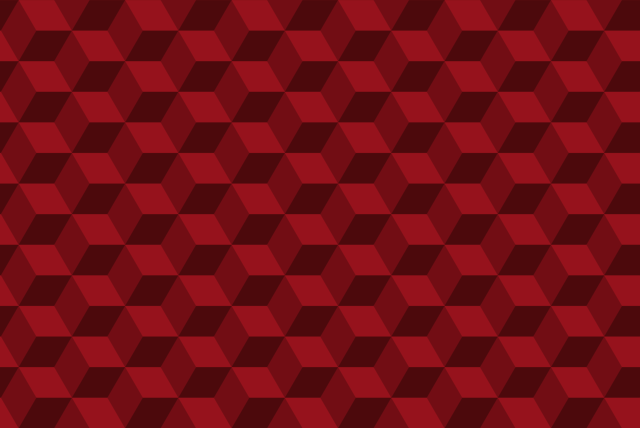
Reproduce this pattern procedurally as a Shadertoy shader.

```glsl
// Tumbling-block tiling of red cubes, each showing a light, a middle and a dark rhombus.

// Returns (distance outside the middle rhombi, signed distance into the light faces).
// Units are a quarter of a rhombus' long side span: one repeat is 6 wide, one band 1 high.
vec2 cubeFaces(vec2 p) {
    float band = floor(p.y);
    float t = p.y - band;

    // Every second band is shifted by half a repeat
    float x = mod(p.x - 3.0 * mod(band, 2.0), 6.0) - 3.0;
    float a = abs(x);

    // Upright rhombi centred on the band borders
    float upright = 0.866 * min(a + t - 1.0, 3.0 - a - t);

    // Light face left of the centre, dark face right of it, swapping at each border
    float border = 1.732 * min(t, 1.0 - t);
    return vec2(upright, x < 0.0 ? border : -border);
}

void mainImage(out vec4 fragColor, in vec2 fragCoord) {
    // Height-based coordinates, measured downward from the top edge
    vec2 uv = fragCoord / iResolution.y;
    vec2 p = vec2(uv.x * 24.12 - 1.05, (1.0 - uv.y) * 13.99);

    float soft = 0.75 * 24.12 / iResolution.y;
    vec2 faces = smoothstep(-soft, soft, cubeFaces(p));

    vec3 middleRed = vec3(0.447, 0.051, 0.080);
    vec3 lightRed = vec3(0.590, 0.072, 0.108);
    vec3 darkRed = vec3(0.298, 0.035, 0.047);

    vec3 color = mix(middleRed, mix(darkRed, lightRed, faces.y), faces.x);
    fragColor = vec4(color, 1.0);
}
```
